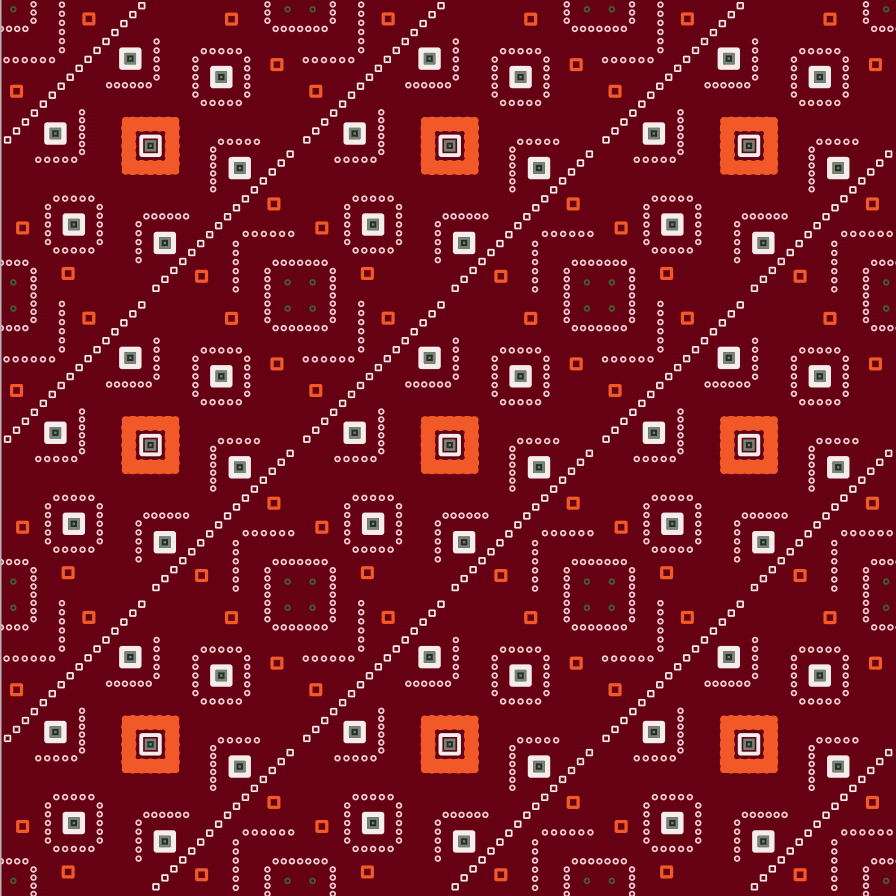
Reproduce this pattern procedurally as a Shadertoy shader.

```glsl
// Maroon folk textile: ringed beads, diagonal chains and nested squares in a repeating tile.

const float CANVAS = 768.0;   // design units across the canvas
const float PERIOD = 256.5;   // one repeat, in design units
const vec2 TILE_CENTER = vec2(385.5, 386.5);

const vec3 MAROON = vec3(0.40, 0.0, 0.075);
const vec3 ORANGE = vec3(0.95, 0.35, 0.16);
const vec3 CREAM = vec3(0.96, 0.93, 0.92);
const vec3 BEAD = vec3(0.96, 0.80, 0.82);
const vec3 SAGE = vec3(0.45, 0.53, 0.47);
const vec3 SOOT = vec3(0.16, 0.17, 0.14);
const vec3 LEAF = vec3(0.25, 0.38, 0.20);

// Distance functions
float box(vec2 p, float halfSize, float corner) {
    vec2 q = abs(p) - halfSize + corner;
    return length(max(q, 0.0)) + min(max(q.x, q.y), 0.0) - corner;
}

float hollowBox(vec2 p, float halfSize, float halfStroke) {
    return abs(box(p, halfSize, 0.5)) - halfStroke;
}

float bead(vec2 p) {
    return abs(length(p) - 2.0) - 0.75;
}

// A row of beads along x, centred on the origin
float beadRow(vec2 p, float count, float spacing) {
    float middle = 0.5 * (count - 1.0);
    float index = clamp(round(p.x / spacing + middle), 0.0, count - 1.0);
    return bead(p - vec2((index - middle) * spacing, 0.0));
}

// Four rows of beads around a square
float beadFrame(vec2 p, float halfSize, float count, float spacing) {
    vec2 q = abs(p);
    vec2 side = vec2(min(q.x, q.y), max(q.x, q.y) - halfSize);
    return beadRow(side, count, spacing);
}

// Half of a diagonal chain, starting at the origin and rising to the right
float chain(vec2 p, float count, float spacing) {
    float link = clamp(floor(0.5 * (p.x + p.y) / spacing), 0.0, count - 1.0);
    return hollowBox(p - (link + 0.5) * spacing, 2.4, 0.75);
}

// Mirror across both diagonals into the upper quadrant
vec2 foldDiagonals(vec2 p) {
    if (p.x + p.y < 0.0) p = -p.yx;
    return p.y < p.x ? p.yx : p;
}

vec2 wrapTile(vec2 p) {
    return (fract(p / PERIOD + 0.5) - 0.5) * PERIOD;
}

vec3 paint(vec3 base, vec3 ink, float dist, float pixel) {
    return mix(base, ink, clamp(0.5 - dist / pixel, 0.0, 1.0));
}

// Cream square with a sage and soot core, and an optional maroon rim
vec3 paintGem(vec3 color, vec2 p, float rim, float pixel) {
    color = paint(color, CREAM, box(p, 9.6, 2.5), pixel);
    color = paint(color, MAROON, box(p, 4.9 + rim, 0.5), pixel);
    color = paint(color, SAGE, box(p, 4.9, 0.5), pixel);
    color = paint(color, SOOT, box(p, 2.7, 0.3), pixel);
    return paint(color, SAGE, box(p, 1.0, 0.2), pixel);
}

void mainImage(out vec4 fragColor, in vec2 fragCoord) {
    float pixel = CANVAS / iResolution.y;
    vec2 canvas = fragCoord * pixel;
    vec2 p = wrapTile(canvas - TILE_CENTER);
    vec3 color = MAROON;

    // Each group has its own slightly shifted mirror centre
    vec2 gems = foldDiagonals(p + vec2(2.5, 4.25));
    vec2 lines = foldDiagonals(p + vec2(1.4, 1.0));
    vec2 outerSquares = foldDiagonals(p + vec2(0.6, 0.4));
    vec2 innerSquares = foldDiagonals(p + vec2(4.5, 1.5));
    vec2 corner = wrapTile(p + 0.5 * PERIOD);

    // Beaded brackets, frames and long angles
    vec2 bracket = gems - vec2(-14.8, 79.0);
    vec2 framed = gems - vec2(63.2);
    float beads = beadRow(bracket.yx - vec2(-0.7, 22.5), 5.0, 7.7);
    beads = min(beads, beadRow(bracket - vec2(-1.2, -22.8), 6.0, 6.8));
    beads = min(beads, beadFrame(framed, 22.2, 5.0, 7.5));
    beads = min(beads, beadRow(lines.yx - vec2(102.5, -74.5), 6.0, 7.8));
    beads = min(beads, beadFrame(corner, 28.0, 7.0, 7.0));
    color = paint(color, BEAD, beads, pixel);
    color = paint(color, LEAF, bead(abs(corner) - vec2(10.7, 11.2)), pixel);

    // Diagonal chains and small orange squares
    color = paint(color, CREAM, chain(lines - vec2(-63.6, 63.6), 8.0, 7.67), pixel);
    float squares = min(hollowBox(outerSquares - vec2(70.0, 109.0), 4.2, 1.4),
                        hollowBox(innerSquares - vec2(-48.3, 110.3), 4.2, 1.4));
    color = paint(color, ORANGE, squares, pixel);

    // Scalloped orange medallion
    float scallop = 0.45 * (cos(0.83 * p.x) + cos(0.83 * p.y));
    color = paint(color, ORANGE, box(p, 24.8, 5.0) - scallop, pixel);
    color = paint(color, MAROON, box(p, 12.2, 2.0) + scallop, pixel);

    // Cream gems
    color = paintGem(color, p, 1.4, pixel);
    color = paintGem(color, bracket, 0.0, pixel);
    color = paintGem(color, framed, 0.0, pixel);

    // Pale selvage along the left edge
    color = paint(color, vec3(0.75, 0.70, 0.71), canvas.x - 1.3, pixel);
    fragColor = vec4(color, 1.0);
}
```
